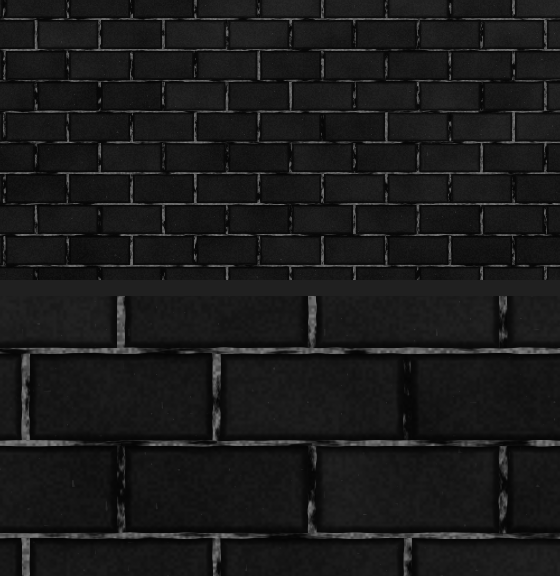
Top, the full canvas; bottom, a detail of the centre.
Write a WebGL 2 fragment shader that draws this texture.

```glsl
#version 300 es
precision highp float;
// Wall of glossy black running-bond tiles with worn, patchy grey grout.
#define BRICK vec2(0.2274, 0.1101)   // tile pitch, in canvas heights
#define ORIGIN vec2(0.0150, 0.0510)  // a joint crossing of the even rows
#define JOINT vec2(0.0048, 0.0033)   // half widths: upright, level
#define BEVEL 0.015                  // width of the dark tile rim
#define FACE 0.096                   // mean tile brightness
#define FACE_VARIATION 0.030         // brightness spread between tiles
#define SMEAR 0.060                  // strength of soft stains on the faces
#define GRAIN 0.034                  // strength of the fine speckle
#define GROUT_DARK 0.030
#define GROUT_LIGHT 0.40
#define WOBBLE 0.0016                // unevenness of the joint edges

uniform vec2 u_resolution;
out vec4 fragColor;

float hash(vec2 p) {
    vec3 q = fract(vec3(p.xyx) * 0.1031);
    q += dot(q, q.yzx + 33.33);
    return fract((q.x + q.y) * q.z);
}

float noise(vec2 p) {
    vec2 i = floor(p), f = fract(p);
    f = f * f * (3.0 - 2.0 * f);
    return mix(mix(hash(i), hash(i + vec2(1, 0)), f.x),
               mix(hash(i + vec2(0, 1)), hash(i + vec2(1, 1)), f.x), f.y);
}

float fbm(vec2 p) {
    float sum = 0.0, gain = 0.5;
    for (int i = 0; i < 4; i++) {
        sum += gain * noise(p);
        p = p * 2.03 + 17.1;
        gain *= 0.5;
    }
    return sum / 0.9375;
}

// Tile face: tone per tile, soft smears, dust and a dark bevelled rim.
float tileShade(vec2 p, vec2 tile, float rim) {
    float tone = FACE + FACE_VARIATION * (hash(tile + 51.0) - 0.5);
    tone += 0.010 * (p.x - 1.0) + 0.030 * (p.y - 0.5);
    tone += SMEAR * (fbm(p * 9.0 + 7.0 * hash(tile + 9.0)) - 0.5);
    tone += GRAIN * (noise(p * 250.0) - 0.5);
    tone += 0.08 * smoothstep(0.95, 1.0, noise(p * 150.0 + 80.0));
    float bevel = smoothstep(0.001, BEVEL, rim);
    float glint = exp(-pow((rim - 0.6 * BEVEL) / 0.0022, 2.0));
    return tone * mix(0.36, 1.0, bevel) + 0.030 * glint * noise(p * 40.0);
}

// Grout: dark gaps and pale crumbs, with its own wear on every joint.
float groutShade(vec2 p, float wear, vec2 grain) {
    float crumbs = fbm(p * grain + 30.0);
    float pale = smoothstep(wear - 0.16, wear + 0.20, crumbs);
    return mix(GROUT_DARK, GROUT_LIGHT, pale) * (0.65 + 0.6 * noise(p * 280.0));
}

void main() {
    float pixel = 1.0 / u_resolution.y;
    vec2 p = gl_FragCoord.xy * pixel;

    // Running bond: odd rows shift by half a tile.
    vec2 cell = (p - ORIGIN) / BRICK;
    float row = floor(cell.y);
    cell.x -= 0.5 * mod(row, 2.0);
    vec2 tile = floor(cell);
    vec2 nearest = floor(cell + 0.5);

    // Distance outside each joint, with roughened edges.
    vec2 gap = abs(cell - nearest) * BRICK - JOINT;
    gap += WOBBLE * (vec2(noise(p * 95.0), noise(p * 45.0 + 40.0)) - 0.5);
    float rim = min(gap.x, gap.y);
    float shade = tileShade(p, tile, max(rim, 0.0));

    // Upright joints range from almost black to pale.
    float uprightWear = mix(0.33, 0.60, hash(vec2(nearest.x, row) + 23.0));
    float upright = groutShade(p, uprightWear, vec2(110.0, 50.0));
    float levelWear = mix(0.36, 0.48, hash(vec2(tile.x, nearest.y) + 71.0));
    float level = groutShade(p + 5.0, levelWear, vec2(22.0, 120.0));

    // Shadow cast just below the level joints, then the grout itself.
    float below = step(cell.y, nearest.y);
    shade *= 1.0 - 0.45 * below * (1.0 - smoothstep(0.0, 0.005, gap.y));
    vec2 cover = 1.0 - smoothstep(vec2(-0.5 * pixel), vec2(0.5 * pixel), gap);
    shade = mix(shade, upright, cover.x);
    shade = mix(shade, level, cover.y);
    fragColor = vec4(vec3(clamp(shade, 0.0, 1.0)), 1.0);
}
```
